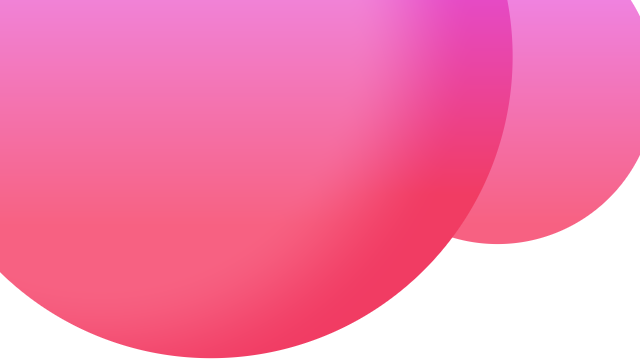
Reproduce this background procedurally as a WebGL 2 fragment shader.

```glsl
#version 300 es
precision highp float;
// Two overlapping pink discs on white, the larger one shaded along its lower right rim.

#define BIG_DISC vec3(0.586, 0.843, 0.838)    // centre x, y and radius, in canvas heights
#define SMALL_DISC vec3(1.382, 0.762, 0.440)
#define SHADE_CENTER vec2(0.278, 0.907)
#define SHADE_START 0.69
#define SHADE_END 1.04
#define ORCHID vec3(0.945, 0.510, 0.840)
#define LILAC vec3(0.940, 0.510, 0.875)
#define CORAL vec3(0.968, 0.382, 0.510)
#define MAGENTA vec3(0.900, 0.290, 0.770)
#define CRIMSON vec3(0.945, 0.235, 0.390)

uniform vec2 u_resolution;
out vec4 fragColor;

// Coverage of a disc with an edge one pixel wide
float discMask(vec2 p, vec3 disc) {
    float d = length(p - disc.xy) - disc.z;
    return clamp(0.5 - d * u_resolution.y, 0.0, 1.0);
}

// Vertical blend from the top of the canvas down to the height "low"
vec3 fade(vec3 top, vec3 bottom, float low, float y) {
    return mix(bottom, top, clamp((y - low) / (1.0 - low), 0.0, 1.0));
}

void main() {
    vec2 p = gl_FragCoord.xy / u_resolution.y;
    // Keep the layout anchored across the width of a 16:9 canvas
    p.x *= (16.0 / 9.0) * u_resolution.y / u_resolution.x;

    // Small disc behind
    vec3 color = vec3(1.0);
    color = mix(color, fade(LILAC, CORAL, 0.38, p.y), discMask(p, SMALL_DISC));

    // Large disc with a soft crescent of deeper colour
    vec3 base = fade(ORCHID, CORAL, 0.375, p.y);
    vec3 deep = fade(MAGENTA, CRIMSON, 0.46, p.y);
    float shade = smoothstep(SHADE_START, SHADE_END, length(p - SHADE_CENTER));
    color = mix(color, mix(base, deep, shade), discMask(p, BIG_DISC));

    fragColor = vec4(color, 1.0);
}
```
